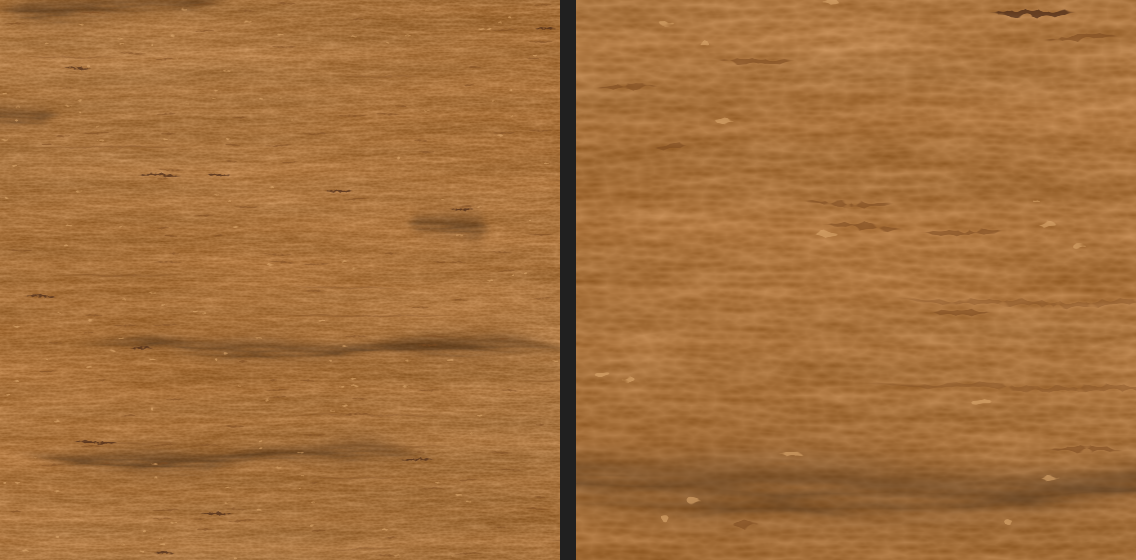
Left, the full canvas; right, a detail of the centre.
Write a Shadertoy shader that draws this texture.

```glsl
// Warm brown wood with fine horizontal grain, smoky dark bands and small pores.
// Stretched cellular noise makes the fibres, layered sines bend them and vary
// the tone, and dashes scattered on a grid add the pores and pale flecks.

const vec3 WOOD = vec3(0.669, 0.458, 0.247);
const vec3 SMOKE = vec3(0.395, 0.260, 0.130);
const vec3 HAZE = vec3(0.585, 0.395, 0.210);
const vec3 PORE = vec3(0.270, 0.140, 0.070);
const vec3 LINE = vec3(0.490, 0.290, 0.120);
const vec3 FLECK = vec3(0.860, 0.660, 0.430);

const float FIBRE_CONTRAST = 1.08;
const float TONE_CONTRAST = 1.5;
const float BAND_HALF_HEIGHT = 0.017;
const float BAND_STRENGTH = 0.85;
const float HAZE_STRENGTH = 0.65;
const int BAND_COUNT = 5;

vec2 hash2(vec2 p) {
    vec3 q = fract(p.xyx * vec3(0.1031, 0.1030, 0.0973));
    q += dot(q, q.yzx + 33.33);
    return fract((q.xx + q.yz) * q.zy);
}

// Distance to the nearest scattered point, shifted to average about zero.
float cellular(vec2 p) {
    vec2 cell = floor(p);
    vec2 local = p - cell;
    float nearest = 2.0;
    for (int y = -1; y <= 1; y++) {
        for (int x = -1; x <= 1; x++) {
            vec2 offset = vec2(x, y);
            vec2 d = offset + hash2(cell + offset) - local;
            nearest = min(nearest, dot(d, d));
        }
    }
    return sqrt(nearest) - 0.46;
}

// Gentle sideways bend of the grain.
float bend(vec2 p) {
    return 0.0030 * sin(4.0 * p.x + 9.0 * p.y)
         + 0.0012 * sin(13.0 * p.x - 17.0 * p.y + 1.3)
         + 0.0005 * sin(37.0 * p.x + 41.0 * p.y + 4.0);
}

// Coverage of tapered dashes broken up by grit, at most one in each grid cell.
float dashes(vec2 p, vec2 grid, float share, float halfWidth, float grit, float pixel) {
    vec2 q = p * grid;
    vec2 cell = floor(q);
    vec2 place = hash2(cell + grid);
    vec2 kind = hash2(cell + grid * 3.7 + 9.0);
    float halfLength = mix(0.12, 0.42, kind.x);
    vec2 center = vec2(mix(halfLength, 1.0 - halfLength, place.x), mix(0.3, 0.7, place.y));
    vec2 d = fract(q) - center;
    float along = abs(d.x) / halfLength;
    float wander = 0.0009 * sin(90.0 * p.x + 6.0 * place.x);
    float thickness = halfWidth * (0.8 + 2.2 * grit) * (1.0 - along * along);
    float cover = 1.0 - smoothstep(-pixel, pixel, abs(d.y / grid.y + wander) - thickness);
    return cover * (1.0 - smoothstep(0.75, 1.0, along)) * step(kind.y, share);
}

// Smoky bands that wander along the grain: x is the dark core, y the wide haze.
vec2 smokyBands(vec2 p, float streak) {
    vec2 smoke = vec2(0.0);
    for (int i = 0; i < BAND_COUNT; i++) {
        float n = float(i);
        vec2 center = fract(vec2(0.60 - 0.20 * n, 0.38 - 0.195 * n));
        float halfLength = 0.07 + 0.39 * exp(-0.25 * n * n);
        float along = (p.x - center.x) / halfLength;
        float path = center.y + 0.007 * sin(9.0 * p.x + 2.1 * n)
                   + 0.002 * sin(29.0 * p.x + n);
        float taper = 1.0 - smoothstep(0.65, 1.05, abs(along));
        float height = BAND_HALF_HEIGHT * (0.5 + 0.5 * taper)
                     * (0.85 + 0.25 * sin(17.0 * p.x + 3.0 * n));
        float across = (p.y - path) / height;
        float core = across + 0.7 * streak;
        float density = 0.78 + 0.15 * sin(11.0 * p.x + 4.0 * n) + 0.7 * streak;
        smoke.x = max(smoke.x, taper * density * exp(-1.5 * core * core));
        smoke.y = max(smoke.y, taper * exp(-0.35 * across * across));
    }
    return clamp(smoke, 0.0, 1.0);
}

void mainImage(out vec4 fragColor, in vec2 fragCoord) {
    vec2 uv = fragCoord / iResolution.y;
    float pixel = 0.8 / iResolution.y;
    vec2 p = uv + vec2(0.0, bend(uv));

    // Fibres, from broad streaks down to fine grit.
    float broad = cellular(p * vec2(2.5, 30.0) + 5.0);
    float streak = cellular(p * vec2(8.0, 105.0) + 31.0);
    float fine = cellular(p * vec2(27.0, 225.0) + 67.0);
    float grit = cellular(p * vec2(125.0, 255.0) + 11.0);
    float fibre = 0.050 * broad - 0.072 * streak + 0.085 * fine + 0.065 * grit;

    // Slow change of tone and warmth across the board.
    float tone = 0.006 * sin(29.0 * p.y + 2.0 * p.x)
               + 0.004 * sin(71.0 * p.y - 3.0 * p.x + 2.0)
               + 0.008 * sin(7.0 * p.y + 4.0 * p.x + 1.0);
    float warmth = 0.006 * sin(6.0 * p.y - 3.0 * p.x) + 0.015 * broad;

    vec3 color = WOOD + FIBRE_CONTRAST * fibre + TONE_CONTRAST * tone;
    color += warmth * vec3(0.6, -0.4, -1.0);

    // Long faint lines, smoky bands, then the small marks on top.
    color = mix(color, LINE, 0.40 * dashes(p, vec2(2.3, 17.0), 0.35, 0.0018, grit, pixel));
    vec2 smoke = smokyBands(p, streak + 0.5 * fine);
    color = mix(color, HAZE + 0.7 * fibre, HAZE_STRENGTH * smoke.y);
    color = mix(color, SMOKE + 0.5 * fibre, BAND_STRENGTH * smoke.x);
    color = mix(color, LINE, 0.60 * dashes(p, vec2(15.0, 61.0), 0.10, 0.0018, grit, pixel));
    color = mix(color, PORE, 0.70 * dashes(p, vec2(9.0, 31.0), 0.035, 0.0024, grit, pixel));
    color = mix(color, FLECK, 0.60 * dashes(p, vec2(53.0, 83.0), 0.03, 0.0017, grit, pixel));

    fragColor = vec4(clamp(color, 0.0, 1.0), 1.0);
}
```
